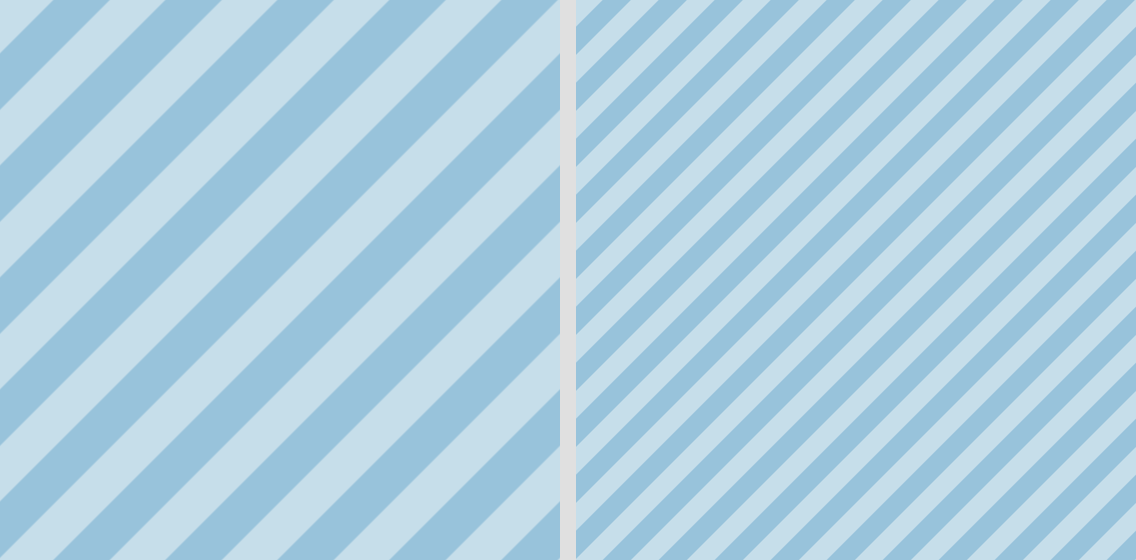
Left, the tile; right, the same tile 2 across and 2 down.
This pattern is drawn by a WebGL 1 fragment shader. Its source:

```glsl
precision highp float;

// Diagonal two-tone stripes rising from lower left to upper right.
// A whole number of stripes crosses each side, so the tile wraps; each band
// is a periodic distance field with a slightly soft edge.

uniform vec2 u_resolution;

const vec3  LIGHT_BLUE    = vec3(0.775, 0.870, 0.916);
const vec3  MID_BLUE      = vec3(0.596, 0.765, 0.860);
const float STRIPES       = 5.0;    // repeats across and down
const float BAND_CENTER   = 0.728;  // within one period
const float BAND_WIDTH    = 0.504;  // share of one period
const float EDGE_SOFTNESS = 0.002;  // half width of the edge, in canvas units

// Signed distance to the nearest mid-blue band, negative inside.
float bandDistance(vec2 uv) {
    float phase = STRIPES * (uv.x - uv.y) - BAND_CENTER;
    float fromCenter = abs(fract(phase + 0.5) - 0.5);
    return (fromCenter - 0.5 * BAND_WIDTH) / (STRIPES * sqrt(2.0));
}

void main() {
    vec2 uv = gl_FragCoord.xy / u_resolution;

    // Never let the edge get sharper than the pixel grid.
    float pixel = 1.0 / min(u_resolution.x, u_resolution.y);
    float soft = max(EDGE_SOFTNESS, 0.7 * pixel);

    float band = 1.0 - smoothstep(-soft, soft, bandDistance(uv));
    gl_FragColor = vec4(mix(LIGHT_BLUE, MID_BLUE, band), 1.0);
}
```
